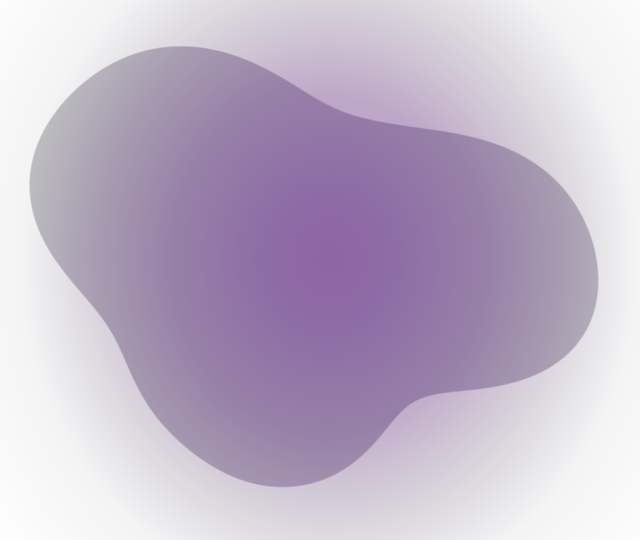
This background is drawn by a WebGL 1 fragment shader. Its source:

```glsl
precision highp float;

// A soft violet glow on white, with a three-lobed translucent blob on top.
// The blob is a polar curve summed from harmonics; glow and blob are both
// coloured by radial ramps around one shared, slightly tall, centre.

uniform vec2 u_resolution;

// Lengths are in canvas heights, measured from the middle of the canvas.
const vec2 BLOB_CENTER = vec2(-0.0216, 0.0216);
const float BLOB_RADIUS = 0.4184;
const vec2 GLOW_CENTER = vec2(0.017, 0.0216);
const float GLOW_STRETCH = 1.12;

// Cosine and sine amplitudes of the outline harmonics.
const vec2 WAVE_1 = vec2(-0.0193, -0.0110);
const vec2 WAVE_2 = vec2(0.0719, -0.0387);
const vec2 WAVE_3 = vec2(0.0530, 0.0390);
const vec2 WAVE_4 = vec2(0.0152, -0.0174);
const vec2 WAVE_5 = vec2(0.0031, -0.0050);
const vec2 WAVE_6 = vec2(-0.0016, -0.0078);
const vec2 WAVE_7 = vec2(-0.0044, 0.0029);
const vec2 WAVE_8 = vec2(-0.0019, -0.0012);
const vec2 WAVE_9 = vec2(-0.0010, 0.0011);

const vec3 GLOW_VIOLET = vec3(0.74, 0.65, 0.78);
const vec3 GLOW_LILAC = vec3(0.81, 0.77, 0.83);
const vec3 GLOW_GREY = vec3(0.87, 0.86, 0.88);
const vec3 GLOW_PALE = vec3(0.955, 0.955, 0.96);
const vec3 GLOW_WHITE = vec3(0.99);

const vec3 BLOB_CORE = vec3(0.557, 0.395, 0.64);
const vec3 BLOB_VIOLET = vec3(0.555, 0.42, 0.65);
const vec3 BLOB_MAUVE = vec3(0.595, 0.505, 0.66);
const vec3 BLOB_DUSK = vec3(0.65, 0.605, 0.69);
const vec3 BLOB_GREY = vec3(0.74, 0.74, 0.75);

// Value and angular slope of one outline harmonic.
vec2 wave(float order, vec2 amplitude, float angle) {
  float c = cos(order * angle);
  float s = sin(order * angle);
  return vec2(dot(amplitude, vec2(c, s)),
              order * dot(amplitude, vec2(-s, c)));
}

// Approximate signed distance to the blob, negative inside.
float blobDistance(vec2 p) {
  float angle = atan(p.y, p.x);
  vec2 outline = vec2(BLOB_RADIUS, 0.0)
    + wave(1.0, WAVE_1, angle)
    + wave(2.0, WAVE_2, angle)
    + wave(3.0, WAVE_3, angle)
    + wave(4.0, WAVE_4, angle)
    + wave(5.0, WAVE_5, angle)
    + wave(6.0, WAVE_6, angle)
    + wave(7.0, WAVE_7, angle)
    + wave(8.0, WAVE_8, angle)
    + wave(9.0, WAVE_9, angle);
  float slope = outline.y / outline.x;
  return (length(p) - outline.x) / sqrt(1.0 + slope * slope);
}

// Linear progress from one ramp stop to the next.
float between(float start, float end, float x) {
  return clamp((x - start) / (end - start), 0.0, 1.0);
}

vec3 glowColor(float r) {
  vec3 color = mix(GLOW_VIOLET, GLOW_LILAC, between(0.262, 0.370, r));
  color = mix(color, GLOW_GREY, between(0.370, 0.463, r));
  color = mix(color, GLOW_PALE, between(0.463, 0.571, r));
  return mix(color, GLOW_WHITE, between(0.571, 0.741, r));
}

vec3 blobColor(float r) {
  vec3 color = mix(BLOB_CORE, BLOB_VIOLET, between(0.0, 0.108, r));
  color = mix(color, BLOB_MAUVE, between(0.108, 0.293, r));
  color = mix(color, BLOB_DUSK, between(0.293, 0.424, r));
  return mix(color, BLOB_GREY, between(0.424, 0.571, r));
}

void main() {
  vec2 p = (gl_FragCoord.xy - 0.5 * u_resolution) / u_resolution.y;
  float pixel = 1.0 / u_resolution.y;

  // Shared radial distance for both ramps.
  vec2 fromGlow = p - GLOW_CENTER;
  float r = length(vec2(fromGlow.x, fromGlow.y / GLOW_STRETCH));

  // Blob over glow, with a one-pixel soft edge.
  float d = blobDistance(p - BLOB_CENTER);
  float coverage = 1.0 - smoothstep(-pixel, pixel, d);
  gl_FragColor = vec4(mix(glowColor(r), blobColor(r), coverage), 1.0);
}
```
